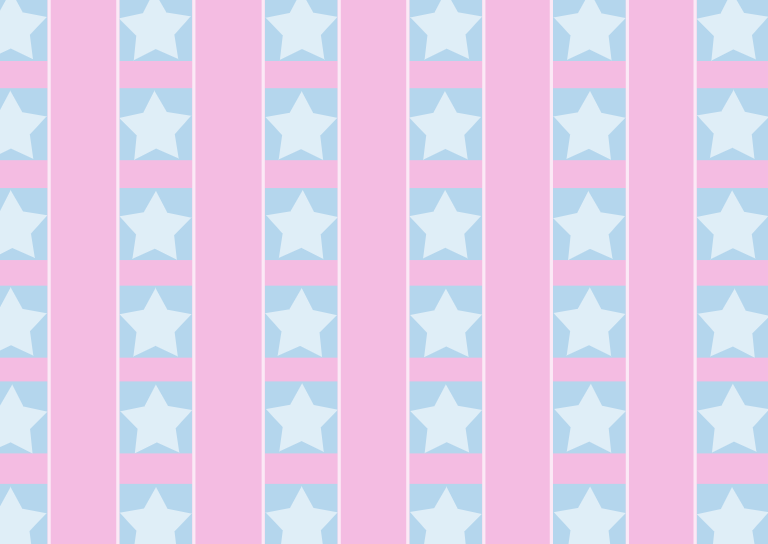
This pattern is drawn by a WebGL 1 fragment shader. Its source:

```glsl
precision highp float;
// Pink field with pale-edged vertical bands of blue squares, each holding a light star.

uniform vec2 u_resolution;

// Lengths are in units of 1/768 of the canvas width, measured from the top left.
const float UNITS = 768.0;
const vec2 FIRST = vec2(11.9, 25.0);       // centre of the first square
const vec2 PITCH = vec2(144.4, 98.6);      // spacing of columns and rows
const vec2 SQUARE_HALF = vec2(36.5, 36.0);
const float LINE_OFFSET = 38.0;            // line centre from the column centre
const float LINE_HALF = 1.6;
const float COLUMN_DRIFT = 0.8;
const float ROW_DRIFT = 2.0;

const float STAR_RADIUS = 37.8;
const float STAR_INNER = 0.53;             // notch radius relative to the tips
const float STAR_DROP = 4.2;               // star centre below the square centre
const float STAR_SHIFT = 0.8;
const float STAR_TILT = 0.035;

const vec3 PINK = vec3(0.957, 0.737, 0.886);
const vec3 BLUE = vec3(0.706, 0.839, 0.929);
const vec3 STAR_COLOR = vec3(0.875, 0.933, 0.969);
const vec3 LINE_COLOR = vec3(0.985, 0.915, 0.965);

const float PI = 3.14159;

float hash(vec2 cell) {
    return fract(sin(dot(cell, vec2(127.1, 311.7))) * 4375.85);
}

// Signed jitter in -1..1
float jitter(vec2 cell) {
    return 2.0 * hash(cell) - 1.0;
}

float coverage(float dist, float pixel) {
    return clamp(0.5 - dist / pixel, 0.0, 1.0);
}

// Distance to the edge line of a five-pointed star, tip towards negative y
float starDistance(vec2 p, float tilt) {
    float sector = PI / 5.0;
    float angle = atan(p.x, -p.y) + tilt;
    angle = abs(mod(angle + sector, 2.0 * sector) - sector);
    vec2 folded = length(p) * vec2(cos(angle), sin(angle));
    vec2 tip = vec2(STAR_RADIUS, 0.0);
    vec2 notch = STAR_RADIUS * STAR_INNER * vec2(cos(sector), sin(sector));
    vec2 edge = notch - tip;
    return dot(folded - tip, normalize(vec2(edge.y, -edge.x)));
}

void main() {
    float pixel = UNITS / u_resolution.x;
    vec2 p = vec2(gl_FragCoord.x, u_resolution.y - gl_FragCoord.y) * pixel;

    // Nearest square, with slightly uneven spacing
    vec2 cell = floor((p - FIRST) / PITCH + 0.5);
    vec2 center = FIRST + cell * PITCH;
    center.x += COLUMN_DRIFT * sin(1.3 * cell.x - 1.9);
    center.y += ROW_DRIFT * sin(0.3 * cell.y * cell.y);
    vec2 q = p - center;

    // Squares
    vec2 side = abs(q) - SQUARE_HALF;
    float square = coverage(side.x, pixel) * coverage(side.y, pixel);
    vec3 color = mix(PINK, BLUE, square);

    // Stars, each a little shifted and tilted
    vec2 shift = STAR_SHIFT * vec2(jitter(cell + 3.0), jitter(cell + 17.0));
    float tilt = STAR_TILT * jitter(cell + 41.0);
    float star = starDistance(q - vec2(0.0, STAR_DROP) - shift, tilt);
    color = mix(color, STAR_COLOR, coverage(star, pixel) * square);

    // Pale lines along both sides of the column
    float line = abs(abs(q.x) - LINE_OFFSET) - LINE_HALF;
    color = mix(color, LINE_COLOR, coverage(line, pixel));

    gl_FragColor = vec4(color, 1.0);
}
```
